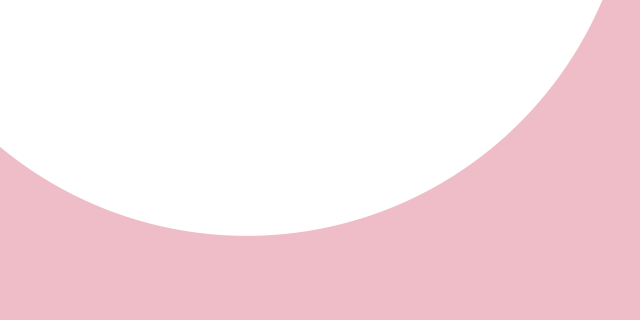
Reproduce this background procedurally as a WebGL 2 fragment shader.

```glsl
#version 300 es
precision highp float;

uniform vec2 u_resolution;
out vec4 outColor;

// Lengths are in canvas heights, origin at the lower left
const vec2 DISC_CENTER = vec2(0.7708, 1.4698);
const float DISC_RADIUS = 1.2068;
const vec3 DISC_COLOR = vec3(1.0);
const vec3 GROUND_COLOR = vec3(0.937, 0.741, 0.780);

float circleDistance(vec2 p, vec2 center, float radius) {
    return length(p - center) - radius;
}

void main() {
    vec2 p = gl_FragCoord.xy / u_resolution.y;
    float pixel = 1.0 / u_resolution.y;

    // Large disc cropped by the top and left sides, with a one-pixel soft edge
    float dist = circleDistance(p, DISC_CENTER, DISC_RADIUS);
    float coverage = clamp(0.5 - dist / pixel, 0.0, 1.0);

    outColor = vec4(mix(GROUND_COLOR, DISC_COLOR, coverage), 1.0);
}
```
